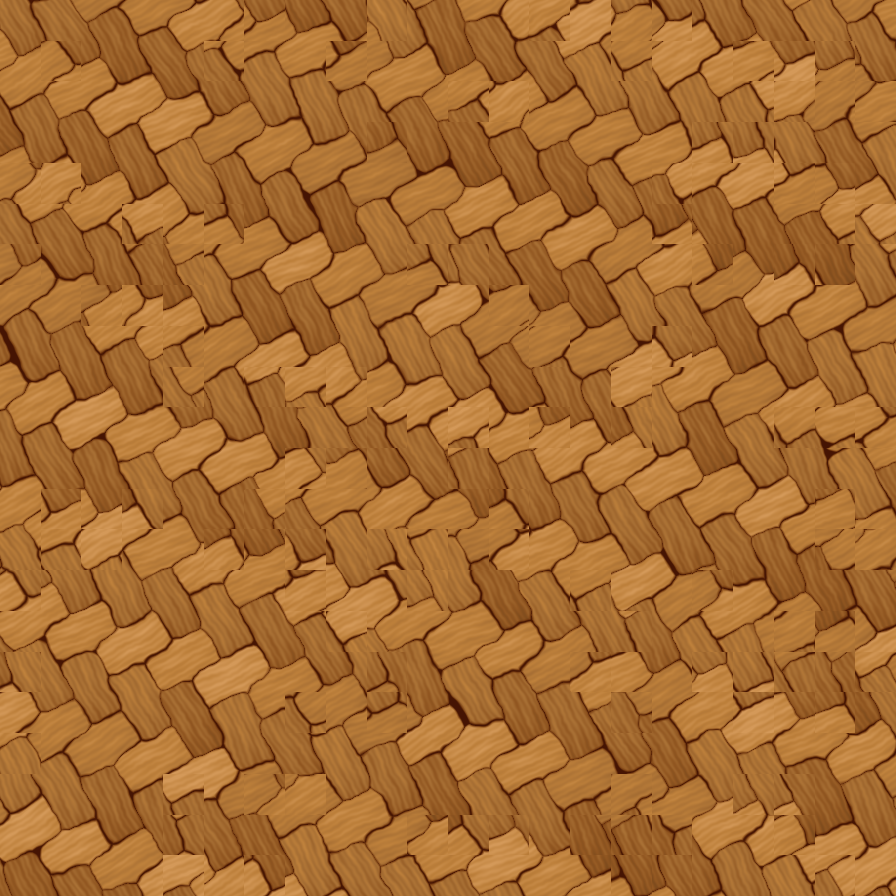
A three.js fragment shader for this texture:

```glsl
// Straw mat in a two-over-two twill: golden floats rise right, brown floats fall right.
varying vec2 vUv;

// Weave: strands of one width, each float two strands long, stepping one strand per row
const float STRAND_WIDTH = 0.041;
const float WEAVE_ANGLE = 0.50;
const vec2 WEAVE_ORIGIN = vec2(0.482, 0.180);
const vec2 DARK_SLOT = vec2(1.5, 0.5);

// Float shapes
const vec2 LIGHT_EXTENT = vec2(0.0385, 0.0222);
const vec2 DARK_EXTENT = vec2(0.0405, 0.0202);
const float CORNER = 0.012;
const float JITTER = 0.009;
const float TILT_JITTER = 0.2;
const float GAP_START = 0.0045;

// Surface and wear
const float GRAIN_FREQUENCY = 950.0;
const float GRAIN_STRENGTH = 0.29;
const float CUT_GRID = 22.0;
const float CUT_CHANCE = 0.24;
const float CUT_SHIFT = 0.028;

const vec3 STRAW = vec3(0.83, 0.60, 0.35);
const vec3 GOLD = vec3(0.74, 0.50, 0.23);
const vec3 TAN = vec3(0.65, 0.43, 0.20);
const vec3 BROWN = vec3(0.57, 0.34, 0.13);
const vec3 UMBER = vec3(0.44, 0.21, 0.05);
const vec3 DEEP = vec3(0.27, 0.08, 0.01);

// Nearest float, with the distance to the runner-up
struct Strand { float first; float second; float seed; float dark; vec2 local; vec2 offset; };

float hash(vec2 p) {
  return fract(sin(dot(p, vec2(127.1, 311.7))) * 43758.55);
}

vec2 hash2(vec2 p) {
  return vec2(hash(p), hash(p + 37.3));
}

vec2 rotate(vec2 p, float a) {
  float c = cos(a), s = sin(a);
  return vec2(c * p.x + s * p.y, c * p.y - s * p.x);
}

float roundedBox(vec2 p, vec2 extent) {
  vec2 d = abs(p) - extent + CORNER;
  return length(max(d, 0.0)) + min(max(d.x, d.y), 0.0) - CORNER;
}

// Compares the float of one lattice cell; woven is the point in strand axes
void addStrand(inout Strand s, vec2 woven, vec2 cell, float dark) {
  vec2 key = cell + dark * vec2(57.3, 29.1);
  vec2 slot = cell + dark * DARK_SLOT;
  vec2 center = vec2(slot.x, 4.0 * slot.y - slot.x) * STRAND_WIDTH;
  vec2 offset = woven - center - (hash2(key) - 0.5) * JITTER;
  float angle = -1.5708 * dark + (hash(key + 3.1) - 0.5) * TILT_JITTER;
  vec2 q = rotate(offset, angle);
  vec2 extent = mix(LIGHT_EXTENT, DARK_EXTENT, dark) * (0.93 + 0.14 * hash(key + 8.6));
  float d = roundedBox(q, extent);
  s.second = min(s.second, max(d, s.first));
  if (d < s.first) {
    s = Strand(d, s.second, hash(key + 21.9), dark, q, rotate(offset, -WEAVE_ANGLE));
  }
}

vec3 strawRamp(float tone) {
  vec3 color = mix(BROWN, TAN, clamp(tone, 0.0, 1.0));
  color = mix(color, GOLD, clamp(tone - 1.0, 0.0, 1.0));
  color = mix(color, STRAW, clamp(tone - 2.0, 0.0, 1.0));
  return color * (1.0 + 0.15 * clamp(tone, -1.0, 0.0));
}

void main() {
  // Square cuts that break the weave out of line
  vec2 cut = floor(vUv * CUT_GRID);
  float isCut = step(hash(cut + 5.7), CUT_CHANCE);
  vec2 p = vUv - WEAVE_ORIGIN + isCut * (hash2(cut) - 0.5) * CUT_SHIFT;

  // Slightly ragged strand edges
  p += 0.0010 * sin(p.yx * vec2(110.0, 95.0) + 2.0 * sin(p * 63.0));
  p += 0.0003 * sin(p.yx * 520.0 + 2.0 * sin(p * 190.0));

  // Nearest floats on the sheared twill lattice
  vec2 woven = rotate(p, WEAVE_ANGLE);
  vec2 lattice = vec2(woven.x, 0.25 * (woven.x + woven.y)) / STRAND_WIDTH;
  vec2 lightBase = floor(lattice + 0.5);
  vec2 darkBase = floor(lattice - DARK_SLOT + 0.5);
  Strand top = Strand(1.0, 1.0, 0.0, 0.0, vec2(0.0), vec2(0.0));
  for (int j = -1; j <= 1; j++) {
    for (int i = -2; i <= 2; i++) {
      vec2 neighbour = vec2(float(i), float(j));
      addStrand(top, woven, lightBase + neighbour, 0.0);
      addStrand(top, woven, darkBase + neighbour, 1.0);
    }
  }

  // Float tone, rounded light and fibre grain
  vec2 q = top.local;
  float tone = mix(2.1, 0.85, top.dark) + (top.seed - 0.5) * 1.1;
  tone += dot(top.offset, vec2(-5.0, 8.0)) - 350.0 * q.y * q.y - 170.0 * q.x * q.x;
  float wave = q.y * GRAIN_FREQUENCY + 0.8 * sin(q.x * 55.0 + top.seed * 40.0);
  float grain = sin(wave) + 0.7 * sin(wave * 0.43 + top.seed * 20.0 + q.x * 30.0);
  tone += GRAIN_STRENGTH * grain * (0.75 + 0.35 * top.dark);
  tone += 0.2 * sin(q.x * 120.0 + top.seed * 30.0) * sin(q.y * 260.0 + top.seed * 15.0);
  tone += isCut * (hash(cut + 61.0) - 0.5) * 0.4;
  vec3 color = strawRamp(tone);

  // Thin shadowed creases, deeper in open corners and below right of each float
  float crease = min(top.second - top.first, 2.0 * (GAP_START - top.first));
  float shade = dot(normalize(top.offset + 1e-5), vec2(0.6, -0.8));
  crease += 0.0004 - 0.0008 * shade + 0.0012 * sin(p.x * 61.0 + 2.0 * sin(p.y * 47.0));
  color = mix(UMBER, color, smoothstep(0.0, 0.0062, crease));
  color = mix(DEEP, color, smoothstep(-0.001, 0.0028, crease));
  gl_FragColor = vec4(color, 1.0);
}
```
